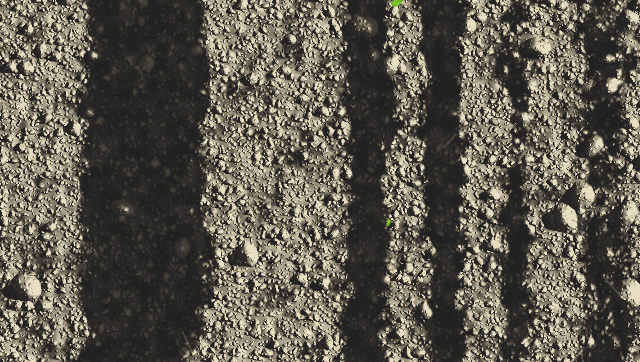
Write a Shadertoy shader that draws this texture.

```glsl
const vec3 SHADOW = vec3(0.12, 0.12, 0.125);
const vec3 EARTH = vec3(0.36, 0.33, 0.28);
const vec3 SUNLIT = vec3(0.91, 0.87, 0.76);
const vec3 STRAW = vec3(0.86, 0.80, 0.66);
const vec3 SPROUT = vec3(0.50, 0.78, 0.16);
const vec2 SUN_DIR = vec2(0.96, 0.28);
const float SUN_SLOPE = 0.6;

// Furrows: centre, half width and edge softness across the canvas, shadow strength
const vec4 FURROWS[5] = vec4[5](
    vec4(0.228, 0.080, 0.030, 1.10), vec4(0.568, 0.029, 0.018, 0.92),
    vec4(0.695, 0.023, 0.016, 0.88), vec4(0.797, 0.014, 0.022, 0.58),
    vec4(0.940, 0.030, 0.040, 0.50));

vec3 hash3(vec2 p) {
    vec3 q = fract(p.xyx * vec3(0.1031, 0.1030, 0.0973));
    q += dot(q, q.yxz + 33.33);
    return fract((q.xxy + q.yzz) * q.zyx);
}

float noise(vec2 p) {
    vec2 i = floor(p), f = fract(p);
    f = f * f * (3.0 - 2.0 * f);
    vec2 e = vec2(0.0, 1.0);
    return mix(mix(hash3(i).x, hash3(i + e.yx).x, f.x),
               mix(hash3(i + e.xy).x, hash3(i + e.yy).x, f.x), f.y);
}

float fbm(vec2 p) {
    return 0.5 * noise(p) + 0.3 * noise(p * 2.1 + 7.3) + 0.2 * noise(p * 4.3 + 19.1);
}

vec2 rotate(vec2 p, float angle) {
    float c = cos(angle), s = sin(angle);
    return vec2(c * p.x + s * p.y, c * p.y - s * p.x);
}

// Height of one layer of scattered oval lumps, denser on the right
float lumps(vec2 p, float size, float density, float seed) {
    vec2 cell = floor(p / size);
    float height = 0.0;
    for (int j = -1; j <= 1; j++)
    for (int i = -1; i <= 1; i++) {
        vec2 id = cell + vec2(i, j);
        vec3 rnd = hash3(id + seed);
        vec2 centre = (id + 0.5 + 0.8 * (rnd.xy - 0.5)) * size;
        float pick = fract(rnd.z * 17.0 + rnd.x * 5.0);
        float chance = density + 0.16 * smoothstep(1.4, 1.7, centre.x);
        float radius = size * mix(0.24, 0.52, rnd.z * rnd.z) * step(pick, chance);
        vec2 d = rotate(p - centre, rnd.x * 6.28) * vec2(1.0, 1.0 + 0.5 * rnd.y);
        height = max(height, radius - dot(d, d) / max(radius, 1e-5));
    }
    return height;
}

float soilHeight(vec2 p) {
    vec2 q = p + 0.005 * (vec2(noise(p * 75.0), noise(p * 75.0 + 31.0)) - 0.5);
    float clods = max(lumps(q, 0.021, 0.8, 11.0), lumps(q, 0.036, 0.36, 47.0));
    clods = max(clods, lumps(q, 0.088, 0.11, 83.0));
    return clods + 0.85 * lumps(q, 0.0125, 0.95, 5.0) + 0.012 * noise(p * 38.0);
}

// Soft wandering bands broken up by patches and crumbs
float furrowShade(vec2 uv, vec2 p) {
    float x = uv.x + 0.05 * (fbm(p * vec2(5.0, 4.0)) - 0.5) + 0.02 * (noise(p * 38.0 + 5.0) - 0.5);
    float shade = 0.0;
    for (int i = 0; i < 5; i++) {
        vec4 f = FURROWS[i];
        shade = max(shade, f.w * (1.0 - smoothstep(-f.z, f.z, abs(x - f.x) - f.y)));
    }
    return shade + 0.75 * (fbm(p * 11.0) - 0.5) + 0.3 * (noise(p * 85.0) - 0.5);
}

// Fraction of sunlight blocked by taller soil toward the sun
float castShadow(vec2 p, float height) {
    float blocked = 0.0, reach = 0.004;
    for (int i = 0; i < 6; i++) {
        float rise = soilHeight(p + SUN_DIR * reach) - height - SUN_SLOPE * reach;
        blocked = max(blocked, smoothstep(-0.001, 0.004, rise));
        reach *= 1.6;
    }
    return blocked;
}

float strawMask(vec2 p, float aspect, float aa) {
    float mask = 0.0;
    for (int i = 0; i < 7; i++) {
        vec3 rnd = hash3(vec2(float(i) * 13.7, 61.0));
        vec2 d = rotate(p - rnd.xy * vec2(aspect, 1.0), rnd.z * 3.14);
        d.x = max(abs(d.x) - mix(0.015, 0.045, rnd.z), 0.0);
        mask = max(mask, 1.0 - smoothstep(-aa, aa, length(d) - 0.0022));
    }
    return mask;
}

float leafMask(vec2 p, vec2 centre, float size, float angle, float aa) {
    vec2 d = rotate(p - centre, angle) / vec2(1.0, 0.5);
    return 1.0 - smoothstep(-aa, aa, length(d) - size);
}

void mainImage(out vec4 fragColor, in vec2 fragCoord) {
    vec2 uv = fragCoord / iResolution.xy;
    vec2 p = fragCoord / iResolution.y;
    float aspect = iResolution.x / iResolution.y;
    float aa = 1.0 / iResolution.y;

    // Surface normal and sunlight
    float h = soilHeight(p), eps = 0.0025;
    vec2 slope = vec2(soilHeight(p + vec2(eps, 0.0)), soilHeight(p + vec2(0.0, eps))) - h;
    vec3 normal = normalize(vec3(-slope / eps, 1.0));
    float diffuse = max(dot(normal, normalize(vec3(SUN_DIR, 0.85))), 0.0);
    float sun = 1.0 - castShadow(p, h);
    sun *= 1.0 - smoothstep(-0.22, 0.22, furrowShade(uv, p) - 0.42 - 22.0 * (h - 0.017));

    // Tone from sky light, sunlight and uneven dryness
    float sky = 0.21 * (0.4 * normal.z + 0.6 * diffuse) * smoothstep(0.002, 0.022, h);
    float dryness = 0.84 + 0.36 * fbm(p * 28.0);
    float tone = clamp((0.015 + sky + 0.9 * sun * diffuse) * dryness, 0.0, 1.0);
    vec3 color = mix(SHADOW, EARTH, clamp(tone / 0.3, 0.0, 1.0));
    color = mix(color, SUNLIT, clamp((tone - 0.3) / 0.62, 0.0, 1.0));

    // Straw and sprouts
    color = mix(color, STRAW * mix(0.4, 1.0, sun), 0.85 * strawMask(p, aspect, aa));
    float leaf = max(leafMask(p, vec2(0.621 * aspect, 0.995), 0.019, 0.6, aa),
                     leafMask(p, vec2(0.607 * aspect, 0.385), 0.010, 1.3, aa));
    color = mix(color, SPROUT * (0.8 + 0.3 * noise(p * 90.0)), leaf);
    fragColor = vec4(color, 1.0);
}
```
